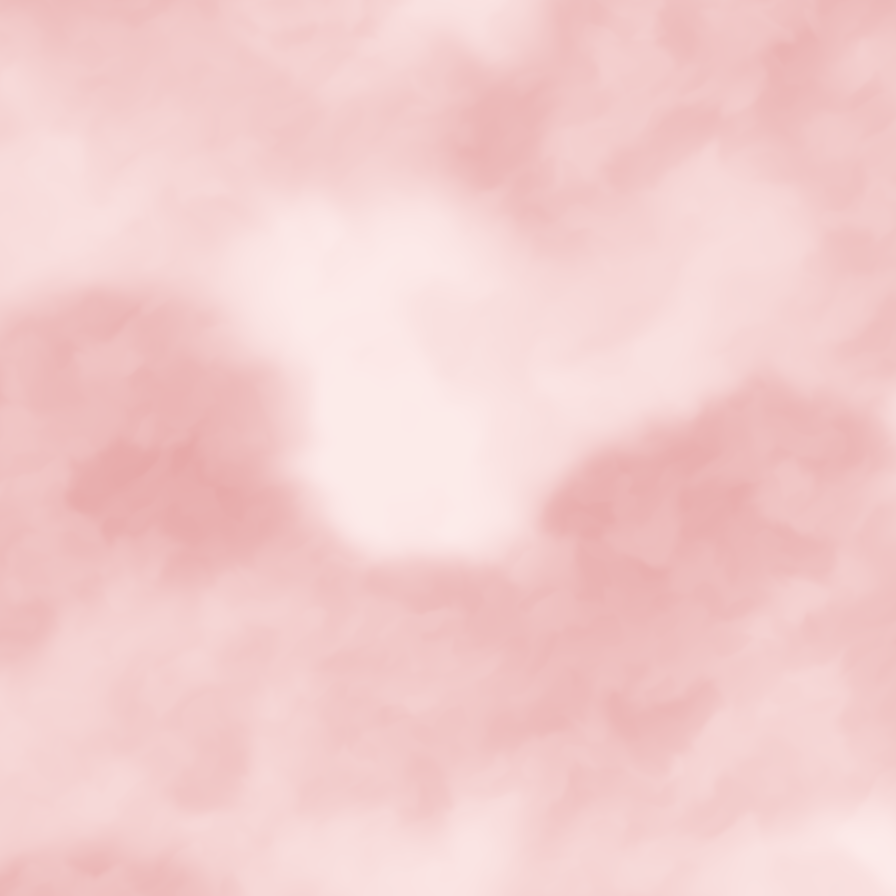
A Shadertoy shader for this texture:

```glsl
// Soft pink watercolour wash: broad pale puffs melting into rosy shade.
// Blended cellular noise gives each patch one tone, layered sines bend the
// edges, and finer cells add small smudges mostly within the shaded areas.

const vec3 DEEP_ROSE = vec3(0.90, 0.65, 0.65);
const vec3 PALE_BLUSH = vec3(1.00, 0.95, 0.945);
const vec2 TONE_STEP = vec2(0.7549, 0.5698); // spreads cell tones evenly

vec2 hash2(vec2 p) {
    vec2 q = vec2(dot(p, vec2(127.1, 311.7)), dot(p, vec2(269.5, 183.3)));
    return fract(sin(q) * 43758.55);
}

mat2 rotation(float angle) {
    float c = cos(angle), s = sin(angle);
    return mat2(c, s, -s, c);
}

// Layered sines that displace a point, each layer finer and weaker
vec2 bend(vec2 p, float frequency, float amount) {
    for (int i = 0; i < 5; i++) {
        p += amount * sin(frequency * p.yx + vec2(1.3, 4.1) * float(i + 1));
        p = rotation(0.7) * p;
        frequency *= 1.9;
        amount *= 0.55;
    }
    return rotation(-3.5) * p;
}

// Cellular noise whose cell tones blend smoothly; scatter randomises tones
float blendedCells(vec2 p, float sharpness, float scatter) {
    vec2 home = floor(p);
    float toneSum = 0.0, weightSum = 0.0;
    for (int y = -1; y <= 1; y++) {
        for (int x = -1; x <= 1; x++) {
            vec2 cell = home + vec2(x, y);
            vec2 random = hash2(cell);
            vec2 offset = cell + 0.15 + 0.7 * random - p;
            float weight = exp(-sharpness * dot(offset, offset));
            float tone = fract(dot(cell, TONE_STEP) + scatter * random.x * 3.0);
            toneSum += weight * tone;
            weightSum += weight;
        }
    }
    return toneSum / weightSum;
}

// Paint lightness, from 0 in the shade to 1 in the palest puffs
float washTone(vec2 uv) {
    vec2 p = rotation(-0.3) * bend(uv, 7.0, 0.035);

    // Broad patches, a little wider than tall
    float broad = blendedCells(p * vec2(2.9, 3.7) + 5.0, 7.5, 0.0);

    // Medium clouds, small smudges and fine flecks
    float medium = blendedCells(p * vec2(6.5, 8.0) + 17.0, 8.0, 1.0) - 0.5;
    vec2 grain = rotation(-0.6) * bend(uv, 31.0, 0.008);
    float smudge = blendedCells(grain * vec2(15.0, 20.0), 8.0, 1.0) - 0.5;
    float fleck = blendedCells(grain * vec2(38.0, 52.0) + 9.0, 7.0, 1.0) - 0.5;

    float shade = 1.0 - smoothstep(0.3, 0.85, broad);
    return 0.51 + 0.74 * (broad - 0.5) + 0.27 * medium
         + smudge * mix(0.06, 0.20, shade) + fleck * mix(0.02, 0.08, shade);
}

void mainImage(out vec4 fragColor, in vec2 fragCoord) {
    vec2 uv = fragCoord / iResolution.y;
    float tone = clamp(washTone(uv), 0.0, 0.9);
    fragColor = vec4(mix(DEEP_ROSE, PALE_BLUSH, tone), 1.0);
}
```
